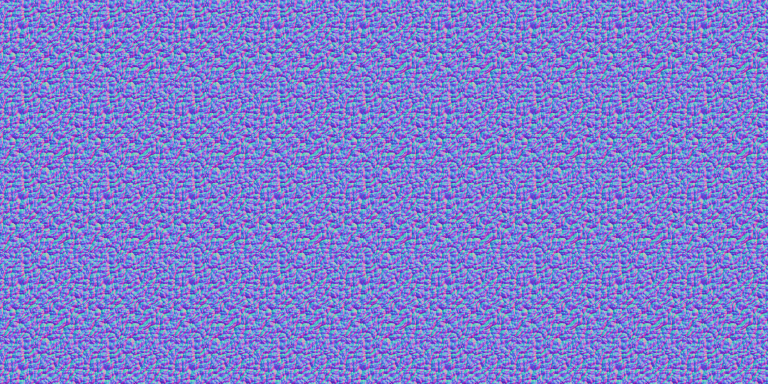
Give the GLSL for this texture map, as a Shadertoy shader.

```glsl
float hash(vec2 p) {
    return fract(sin(dot(p, vec2(127.1, 311.7))) * 43758.5453);
}

// Value noise that wraps after `period` cells
float noise(vec2 p, float period) {
    vec2 i = floor(p), f = fract(p);
    f = f * f * (3.0 - 2.0 * f);
    vec2 a = mod(i, period), b = mod(i + 1.0, period);
    return mix(mix(hash(a), hash(vec2(b.x, a.y)), f.x),
               mix(hash(vec2(a.x, b.y)), hash(b), f.x), f.y);
}

// Softly merged domes, stretched a little up to the right, steeper on the right flank
float grains(vec2 p, float period) {
    vec2 cell = floor(p);
    float sum = 0.0;
    for (int y = -1; y <= 1; y++)
    for (int x = -1; x <= 1; x++) {
        vec2 id = cell + vec2(x, y);
        vec2 key = mod(id, period);
        vec2 v = p - id - 0.08 - 0.84 * vec2(hash(key), hash(key + 37.3));
        v.x *= v.x > 0.0 ? 1.4 : 0.8;
        v = vec2(0.86 * dot(v, vec2(0.71, 0.71)), 1.16 * dot(v, vec2(-0.71, 0.71)));
        sum += exp(-9.0 * (dot(v, v) + 0.25 * hash(key + 71.9)));
    }
    return log(sum + 0.0001) / 9.0;
}

// Rough stone relief over one unit tile
float height(vec2 uv) {
    vec2 bend = vec2(noise(uv * 11.0, 11.0), noise(uv * 11.0 + 5.5, 11.0)) - 0.5;
    uv += 0.03 * bend;
    return 0.8 * grains(uv * 17.0, 17.0) + 0.3 * grains(uv * 34.0, 34.0);
}

vec3 surfaceNormal(vec2 uv) {
    float e = 0.004;
    float h = height(uv);
    vec2 slope = vec2(height(uv + vec2(e, 0.0)), height(uv + vec2(0.0, e))) - h;
    return normalize(vec3(-slope / (e * 17.0) * vec2(1.3, 1.45), 1.0));
}

void mainImage(out vec4 fragColor, in vec2 fragCoord) {
    // Average four samples per pixel to smooth the creases
    vec3 normal = vec3(0.0);
    for (int k = 0; k < 4; k++) {
        vec2 offset = vec2(k % 2, k / 2) * 0.5 - 0.25;
        // Nine tiles across, four and a half down
        vec2 uv = (fragCoord + offset) / iResolution.y * 4.5;
        normal += 0.25 * surfaceNormal(fract(uv));
    }
    // Shortened, as filtered normals are
    fragColor = vec4(0.5 + 0.425 * normal, 1.0);
}
```
